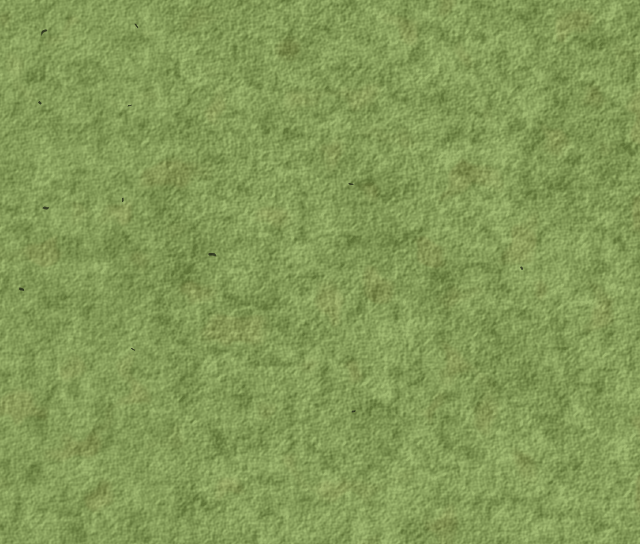
Reproduce this texture procedurally as a Shadertoy shader.

```glsl
// Green felt: pressed wool with a fine, side-lit nap and cloudy darker patches.
// Layered gradient noise gives nap and clumps; a jittered cell grid scatters
// the dark specks, soft smudges and pale loose fibres.
#define FELT_COLOR vec3(0.518, 0.607, 0.346)
#define TONE_STEP vec3(0.045, 0.047, 0.039)
#define STAIN_TINT vec3(0.012, -0.014, -0.008)
#define LIGHT_OFFSET vec2(-0.0028, 0.0021)
#define NAP_SCALE 105.0
#define RELIEF 0.55
#define NAP_TONE 0.36
#define CLUMP_TONE 0.44
#define PATCH_TONE 0.36
#define CLOUD_TONE 0.20
#define SEAM_X 0.305

vec2 hash2(vec2 cell) {
    vec3 h = fract(cell.xyx * vec3(0.1031, 0.1030, 0.0973));
    h += dot(h, h.yzx + 33.33);
    return fract((h.xx + h.yz) * h.zy);
}

float cornerSlope(vec2 cell, vec2 corner, vec2 f) {
    return dot(hash2(cell + corner) * 2.0 - 1.0, f - corner);
}

// Gradient noise scaled to roughly unit deviation
float noise(vec2 p) {
    vec2 cell = floor(p), f = p - cell;
    vec2 s = f * f * (3.0 - 2.0 * f);
    float low = mix(cornerSlope(cell, vec2(0, 0), f), cornerSlope(cell, vec2(1, 0), f), s.x);
    float high = mix(cornerSlope(cell, vec2(0, 1), f), cornerSlope(cell, vec2(1, 1), f), s.x);
    return 5.8 * mix(low, high, s.y);
}

// Height of the nap: short tufts with finer hairs on top
float napHeight(vec2 p) {
    return 0.8 * noise(p * NAP_SCALE + 17.0) + 0.55 * noise(p * NAP_SCALE * 1.9 + 61.0);
}

// Sparse randomly turned strokes, one at most in each grid cell
float strokes(vec2 p, float cells, float share, float halfLength, float radius, float seed) {
    vec2 cell = floor(p * cells);
    vec2 place = hash2(cell + seed), kind = hash2(cell + seed + 57.0);
    vec2 d = p - (cell + 0.25 + 0.5 * place) / cells;
    float angle = 3.14159 * kind.y;
    vec2 along = vec2(cos(angle), sin(angle));
    d -= along * clamp(dot(d, along), -halfLength, halfLength);
    return step(kind.x, share) * (1.0 - smoothstep(0.25 * radius, radius, length(d)));
}

void mainImage(out vec4 fragColor, in vec2 fragCoord) {
    vec2 p = fragCoord / iResolution.y;
    vec2 warped = p + 0.004 * vec2(noise(p * 30.0), noise(p * 30.0 + 40.0));

    // Side-lit nap
    float height = napHeight(p);
    float relief = height - napHeight(p + LIGHT_OFFSET);

    // Clumps and clouds, from small to broad
    float clump = noise(warped * 46.0 + 7.0);
    float blotch = noise(warped * 19.0 + 29.0);
    float cloud = noise(warped * 5.0 + 83.0);
    float tone = RELIEF * relief + NAP_TONE * height;
    tone += CLUMP_TONE * clump + PATCH_TONE * blotch + CLOUD_TONE * cloud;

    // Deeper pits where dark clumps and patches meet
    tone -= 0.5 * smoothstep(1.2, 2.6, -clump - 0.7 * blotch);

    // Faint seam: smoother to its left, a worn shadow to its right
    float beyond = p.x - SEAM_X - 0.006 * noise(p * 12.0);
    float right = smoothstep(-0.008, 0.008, beyond);
    tone *= mix(0.88, 1.0, right);
    tone -= 0.35 * right * exp(-max(beyond, 0.0) * 22.0);

    // Smudges and loose fibres
    tone -= 1.5 * strokes(warped, 5.0, 0.30, 0.004, 0.020, 11.0);
    tone += 0.7 * strokes(warped, 6.0, 0.20, 0.018, 0.006, 131.0);

    // Colour, with a few brownish stains and nearly black specks
    vec3 color = FELT_COLOR + TONE_STEP * clamp(tone, -3.2, 2.6);
    color += STAIN_TINT * smoothstep(0.9, 2.2, noise(warped * 14.0 + 211.0));
    float speck = strokes(warped, 7.0, 0.17, 0.0030, 0.0030, 307.0);
    color *= 1.0 - 0.6 * speck;
    fragColor = vec4(color, 1.0);
}
```
